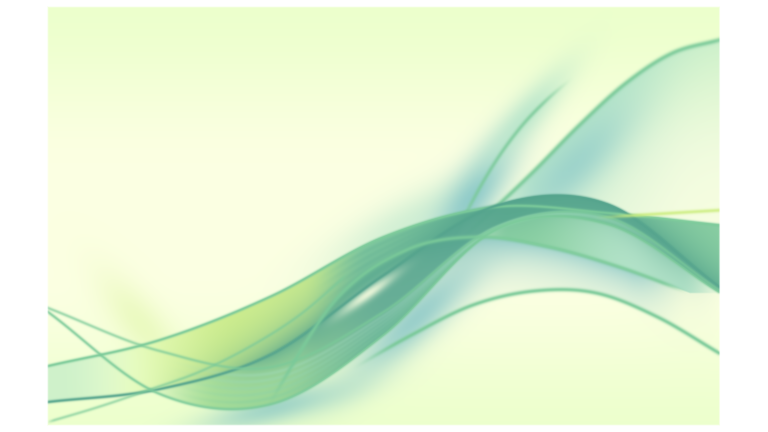
This background is drawn by a Shadertoy shader. Its source:

```glsl
#define CREAM vec3(0.985, 1.0, 0.885)
#define MINT vec3(0.925, 1.0, 0.80)
#define LIME vec3(0.80, 0.93, 0.50)
#define LEAF vec3(0.48, 0.79, 0.60)
#define TEAL vec3(0.33, 0.64, 0.55)
#define AQUA vec3(0.67, 0.88, 0.78)
#define BLUE vec3(0.46, 0.74, 0.77)
#define EDGE 0.012
#define LINE_WIDTH 0.017
#define CANVAS_HEIGHT 4.32
#define STRANDS 5

// Smooth curve through seven evenly spaced heights
float spline(float x, float x0, float x1, float k[7]) {
    float u = clamp((x - x0) / (x1 - x0), 0.0, 1.0) * 6.0;
    int i = min(int(u), 5);
    float f = u - float(i);
    float b = k[i], c = k[i + 1];
    float a = i > 0 ? k[i - 1] : 2.0 * b - c;
    float d = i < 5 ? k[i + 2] : 2.0 * c - b;
    return b + 0.5 * f * (c - a + f * (2.0 * a - 5.0 * b + 4.0 * c - d
        + f * (3.0 * (b - c) + d - a)));
}

// Approximate signed distance, positive above the curve
float above(vec2 p, float x0, float x1, float k[7]) {
    float y = spline(p.x, x0, x1, k);
    float slope = (spline(p.x + 0.01, x0, x1, k) - y) / 0.01;
    return (p.y - y) / sqrt(1.0 + slope * slope);
}

float inside(float d) { return smoothstep(-EDGE, EDGE, d); }

// One-sided glow that starts crisply at a curve
float veil(float d, float width) { return inside(d) * exp(-max(d, 0.0) / width); }

float stroke(float d, float width) { return exp(-d * d / (width * width)); }

float span(float x, float a, float b, float soft) {
    return smoothstep(a, a + soft, x) * (1.0 - smoothstep(b - soft, b, x));
}

// Rotated soft ellipse
float blob(vec2 p, vec2 centre, float angle, vec2 size) {
    float c = cos(angle), s = sin(angle);
    vec2 q = mat2(c, -s, s, c) * (p - centre) / size;
    return exp(-dot(q, q));
}

void mainImage(out vec4 fragColor, in vec2 fragCoord) {
    vec2 p = fragCoord / iResolution.xy * vec2(7.68, CANVAS_HEIGHT);
    float x = p.x;

    // Curves that bound the ribbons
    float crest = above(p, 0.48, 7.19, float[7](0.66, 0.92, 1.36, 1.95, 2.25, 2.19, 2.07));
    float main1 = above(p, 0.48, 7.19, float[7](0.30, 0.43, 0.78, 1.57, 2.26, 2.28, 1.45));
    float belly = above(p, 0.48, 7.19, float[7](1.20, 0.38, 0.28, 0.97, 2.02, 2.08, 1.40));
    float inner = above(p, 0.48, 7.19, float[7](1.24, 0.81, 0.65, 1.20, 2.04, 2.15, 1.42));
    float arch = above(p, 2.65, 6.90, float[7](0.22, 1.32, 1.82, 1.95, 1.85, 1.65, 1.39));
    float tail = above(p, 3.50, 7.19, float[7](0.62, 0.97, 1.27, 1.41, 1.39, 1.15, 0.79));
    float wing = above(p, 4.40, 7.19, float[7](1.74, 2.16, 2.60, 3.07, 3.49, 3.79, 3.92));
    float plume = above(p, 4.40, 6.00, float[7](1.64, 2.20, 2.67, 3.04, 3.32, 3.54, 3.72));
    float root = above(p, 0.48, 3.50, float[7](0.10, 0.25, 0.42, 0.60, 0.85, 1.17, 1.60));

    // Backdrop and soft glows
    vec3 col = mix(MINT, CREAM, span(p.y, -0.1, 4.3, 1.7));
    col = mix(col, LIME, 0.30 * blob(p, vec2(1.4, 1.1), -0.9, vec2(0.6, 0.22)));
    col = mix(col, AQUA, 0.50 * blob(p, vec2(4.1, 2.1), 0.5, vec2(0.9, 0.25)));
    col = mix(col, BLUE, 0.75 * blob(p, vec2(4.72, 2.35), 0.95, vec2(0.65, 0.22)));
    col = mix(col, AQUA, 0.70 * blob(p, vec2(5.25, 3.15), 0.85, vec2(0.65, 0.17)));
    col = mix(col, BLUE, 0.70 * blob(p, vec2(4.15, 1.12), 0.75, vec2(0.85, 0.22)));
    col = mix(col, BLUE, 0.60 * blob(p, vec2(2.75, 0.24), 0.25, vec2(0.75, 0.16)));

    // Upper wing and plume
    float wingFade = smoothstep(4.7, 5.4, x) * mix(1.0, 0.6, smoothstep(6.0, 7.2, x));
    col = mix(col, AQUA, 0.85 * veil(-wing, 0.85) * wingFade * inside(main1));
    col = mix(col, BLUE, 0.50 * blob(p, vec2(5.75, 2.65), 0.8, vec2(0.75, 0.25)) * inside(-wing));
    col = mix(col, LEAF, 0.85 * stroke(wing, 0.025) * span(x, 4.5, 7.6, 0.5));
    col = mix(col, LEAF, 0.75 * stroke(plume, 0.022) * span(x, 4.4, 5.75, 0.4));

    // Pale sheet beneath the arch
    float archFade = span(x, 4.1, 6.9, 0.6);
    col = mix(col, BLUE, 0.65 * veil(-arch, 0.26) * archFade * inside(tail));
    float sheet = inside(-main1) * inside(arch) * span(x, 4.6, 7.3, 0.5);
    col = mix(col, mix(LEAF, AQUA, smoothstep(5.2, 6.4, x)), 0.85 * sheet);

    // Left ribbon, shading from pale through lime to green
    float ribbon = inside(-crest) * inside(main1);
    vec3 ribbonTint = mix(mix(MINT, LIME, smoothstep(0.9, 2.4, x)), LEAF, smoothstep(3.0, 3.7, x));
    col = mix(col, ribbonTint, 0.85 * ribbon);
    col = mix(col, TEAL, 0.75 * ribbon * veil(main1, 0.24) * smoothstep(1.3, 3.0, x));
    col = mix(col, AQUA, 0.45 * ribbon * (1.0 - smoothstep(0.6, 1.5, x)));

    // Braided body and its dark right shoulder
    float body = inside(-main1) * inside(belly);
    vec3 bodyTint = mix(mix(LIME, LEAF, 0.6), TEAL, smoothstep(2.6, 3.9, x));
    col = mix(col, bodyTint, 0.85 * body * smoothstep(1.3, 2.2, x));
    col = mix(col, TEAL, 0.75 * veil(-main1, 0.16) * span(x, 2.0, 7.3, 0.8));
    col = mix(col, TEAL, 0.50 * veil(-arch, 0.12) * span(x, 3.0, 4.9, 0.3) * inside(belly));
    col = mix(col, CREAM, 0.85 * blob(p, vec2(3.68, 1.38), 0.62, vec2(0.34, 0.055)));

    // Fine strands between the inner and outer curves
    for (int i = 1; i <= STRANDS; i++) {
        float t = float(i) / float(STRANDS + 1);
        float d = mix(belly, inner, t);
        col = mix(col, mix(LEAF, AQUA, t), 0.35 * stroke(d, 0.02) * span(x, 1.6, 6.9, 1.0));
        col = mix(col, TEAL, 0.22 * stroke(mix(main1, crest, t), 0.025) * span(x, 3.1, 5.2, 0.6));
    }

    // Bright and dark rims
    col = mix(col, LEAF, 0.90 * stroke(crest, LINE_WIDTH));
    col = mix(col, TEAL, 0.90 * stroke(main1, LINE_WIDTH));
    col = mix(col, LEAF, 0.80 * stroke(belly, LINE_WIDTH));
    col = mix(col, LEAF, 0.65 * stroke(inner, LINE_WIDTH));
    col = mix(col, LEAF, 0.85 * stroke(arch, 0.022) * span(x, 2.65, 6.9, 0.3));
    col = mix(col, LEAF, 0.90 * stroke(tail, 0.022) * span(x, 3.5, 7.8, 0.5));
    col = mix(col, LEAF, 0.60 * stroke(root, LINE_WIDTH) * span(x, 0.45, 3.5, 0.1));
    col = mix(col, LIME, 0.80 * stroke(p.y - 2.17 - 0.06 * (x - 6.4), 0.02) * smoothstep(5.9, 6.4, x));

    // White margin around the panel
    vec2 gap = vec2(3.358, 2.09) - abs(p - vec2(3.837, 2.16));
    col = mix(vec3(1.0), col, inside(min(gap.x, gap.y)));
    fragColor = vec4(col, 1.0);
}
```
